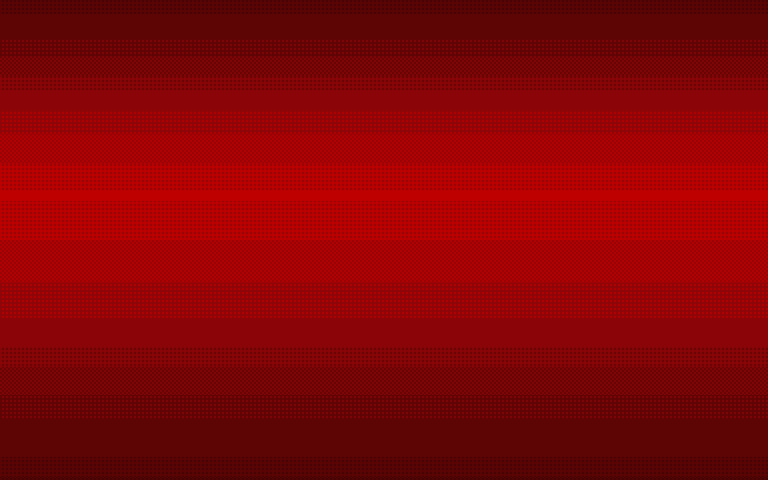
Reproduce this background procedurally as a Shadertoy shader.

```glsl
// Deep red horizontal glow, stepped through bands of soft woven dither.
#define GLOW_HEIGHT 0.594   // height of the brightest line
#define UPPER_SQUEEZE 0.69  // bands above the glow are narrower
#define WEAVE_COLUMNS 384.0 // dither cells across
#define WEAVE_ROWS 240.0    // dither cells up
#define WEAVE_CONTRAST 0.7  // 0 blends the threads, 1 keeps them crisp
#define BRIGHT vec3(0.745, 0.0, 0.0)
#define MEDIUM vec3(0.545, 0.02, 0.03)
#define DEEP vec3(0.365, 0.015, 0.015)
#define DARKEST vec3(0.24, 0.015, 0.015)

const int BAND_COUNT = 10;
// Distance from the glow at which each darker band begins.
const float bandStart[BAND_COUNT] = float[](
    0.0125, 0.094, 0.183, 0.256, 0.315, 0.358, 0.417, 0.469, 0.546, 0.588);

// Integral of a 0/1 square wave with unit-wide cells.
float squareIntegral(float x) {
    return floor(x * 0.5) + max(mod(x, 2.0) - 1.0, 0.0);
}

// Square wave averaged over the width of one pixel.
float smoothSquare(float x, float width) {
    return (squareIntegral(x + 0.5 * width)
          - squareIntegral(x - 0.5 * width)) / width;
}

vec3 paletteColor(int index) {
    if (index == 0) return BRIGHT;
    if (index == 1) return MEDIUM;
    return index == 2 ? DEEP : DARKEST;
}

// Share of the darker colour: none, one quarter, checker, three quarters.
float ditherShare(int pattern, vec2 weave) {
    if (pattern == 0) return 0.0;
    if (pattern == 1) return weave.x * weave.y;
    if (pattern == 2) return mix(weave.x, 1.0 - weave.x, weave.y);
    return 1.0 - weave.x * weave.y;
}

vec3 bandColor(int band, vec2 weave) {
    int index = band / 4;
    float share = ditherShare(band % 4, weave);
    return mix(paletteColor(index), paletteColor(index + 1), share);
}

void mainImage(out vec4 fragColor, in vec2 fragCoord) {
    vec2 uv = fragCoord / iResolution.xy;
    vec2 cells = vec2(WEAVE_COLUMNS, WEAVE_ROWS);
    vec2 cellWidth = cells / iResolution.xy;
    vec2 weave = vec2(smoothSquare(uv.x * cells.x, cellWidth.x),
                      smoothSquare(uv.y * cells.y, cellWidth.y));
    weave = mix(vec2(0.5), weave, WEAVE_CONTRAST);

    // Distance from the glow, stretched on the upper side
    float offset = uv.y - GLOW_HEIGHT;
    float squeeze = offset > 0.0 ? UPPER_SQUEEZE : 1.0;
    float glowDistance = abs(offset) / squeeze;
    float pixel = 1.0 / (iResolution.y * squeeze);

    // Lay progressively darker bands outward from the glow
    vec3 color = bandColor(0, weave);
    for (int i = 0; i < BAND_COUNT; i++) {
        float inside = clamp((glowDistance - bandStart[i]) / pixel + 0.5, 0.0, 1.0);
        color = mix(color, bandColor(i + 1, weave), inside);
    }
    fragColor = vec4(color, 1.0);
}
```
